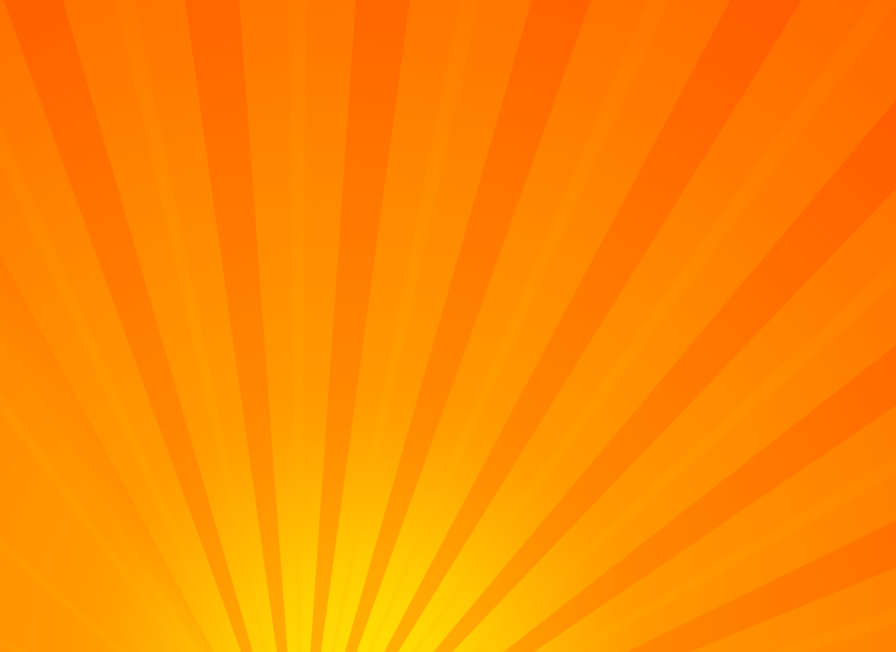
Reproduce this background procedurally as a WebGL 2 fragment shader.

```glsl
#version 300 es
precision highp float;
// Orange sunburst: evenly spaced dark rays and thin pale streaks fan out
// from a point below the lower edge, over a radial orange gradient with a
// yellow glow. Rays are angular bands repeated with fract.

uniform vec2 u_resolution;
out vec4 outColor;

const float RAY_PERIOD = 0.2094;              // angle between rays, 1/30 turn
const float RAY_PHASE = 0.1025;               // angle of one dark ray
const vec2 FAN_ORIGIN = vec2(0.459, -0.245);  // in canvas heights
const vec2 GLOW_CENTER = vec2(0.56, -0.05);
const vec2 SHADE_CENTER = vec2(0.53, 0.0);

// Angular distance to the nearest of the repeated ray axes
float axisDistance(float angle, float phase, float period) {
  return abs(fract((angle - phase) / period + 0.5) - 0.5) * period;
}

// Coverage of a band of given half width, with a smoothed edge
float band(float distanceToAxis, float halfWidth, float softness) {
  return 1.0 - smoothstep(halfWidth - softness, halfWidth + softness, distanceToAxis);
}

// Green level of the backdrop: light orange below, deep orange far away
float backdropGreen(vec2 p) {
  float d = length((p - SHADE_CENTER) * vec2(0.95, 1.0));
  return mix(0.62, 0.40, smoothstep(0.1, 1.5, d));
}

float glowAmount(vec2 p, float radius) {
  return 1.0 - smoothstep(0.0, radius, length(p - GLOW_CENTER));
}

void main() {
  vec2 p = gl_FragCoord.xy / u_resolution.y;
  vec2 fromOrigin = p - FAN_ORIGIN;
  float angle = atan(fromOrigin.x, fromOrigin.y);
  float softness = 1.0 / (u_resolution.y * length(fromOrigin));

  // Dark rays, fading out toward the left side
  float rayDistance = axisDistance(angle, RAY_PHASE, RAY_PERIOD);
  float darkRay = band(rayDistance, 0.033, softness);
  darkRay *= smoothstep(-0.62, -0.36, angle);

  // Thin streaks midway between the dark rays
  float streakDistance = axisDistance(angle, RAY_PHASE + 0.5 * RAY_PERIOD, RAY_PERIOD);
  float streak = band(streakDistance, 0.011, softness * 1.5);

  // Streaks brighten the orange but dim the glow; dark rays dim both
  float glow = glowAmount(p, 0.49);
  float green = backdropGreen(p);
  green += 0.25 * glow * (1.0 - 0.45 * darkRay);
  green -= 0.065 * darkRay;
  green += streak * (0.02 - 0.05 * glow);

  outColor = vec4(1.0, green, 0.01 * glow, 1.0);
}
```
